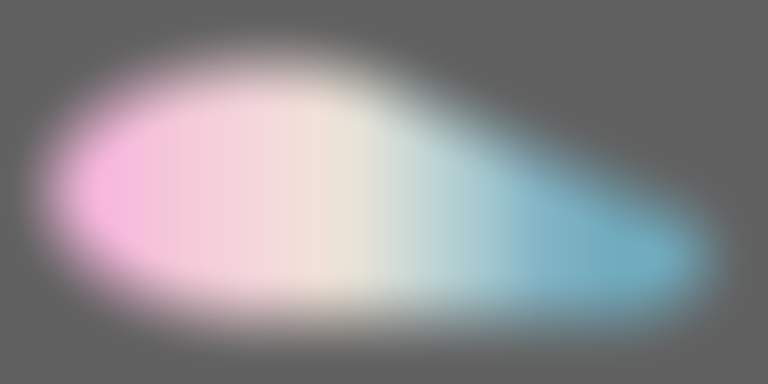
Give the GLSL for this background, as a WebGL 2 fragment shader.

```glsl
#version 300 es
precision highp float;
// A soft, blurred egg-shaped glow, pink to cream to blue, on a plain grey field.

uniform vec2 u_resolution;
out vec4 fragColor;

// Signed distance to the hull of two circles, a large one at a and a smaller one at b.
float taperedCapsule(vec2 p, vec2 a, vec2 b, float ra, float rb) {
    p -= a;
    b -= a;
    float h = dot(b, b);
    vec2 q = vec2(abs(dot(p, vec2(b.y, -b.x))), dot(p, b)) / h;
    float dr = ra - rb;
    vec2 c = vec2(sqrt(h - dr * dr), dr);
    float k = c.x * q.y - c.y * q.x;
    if (k < 0.0) return sqrt(h) * length(q) - ra;
    if (k > c.x) return sqrt(h) * length(q - vec2(0.0, 1.0)) - rb;
    return dot(c, q) - ra;
}

// The capsule is built in narrowed space, so its round ends become wide ellipses.
float eggField(vec2 p) {
    return taperedCapsule(p * vec2(0.59, 1.0), vec2(0.413, 0.5), vec2(0.922, 0.328), 0.33, 0.157);
}

// Dividing by the slope keeps the blur equally wide all round.
float eggDistance(vec2 p) {
    vec2 e = vec2(0.002, 0.0);
    vec2 slope = vec2(eggField(p + e.xy) - eggField(p - e.xy),
                      eggField(p + e.yx) - eggField(p - e.yx)) / (2.0 * e.x);
    return eggField(p) / max(length(slope), 0.3);
}

// Horizontal colour ramp; each stop holds a colour and its x position.
vec3 pastelRamp(float x) {
    vec4 stops[9] = vec4[9](
        vec4(0.97, 0.72, 0.87, 0.28),
        vec4(0.96, 0.79, 0.85, 0.47),
        vec4(0.96, 0.84, 0.86, 0.66),
        vec4(0.95, 0.887, 0.852, 0.83),
        vec4(0.90, 0.89, 0.847, 0.94),
        vec4(0.79, 0.85, 0.84, 1.08),
        vec4(0.63, 0.78, 0.81, 1.27),
        vec4(0.51, 0.71, 0.78, 1.41),
        vec4(0.44, 0.67, 0.745, 1.60));
    vec3 color = stops[0].rgb;
    for (int i = 1; i < 9; i++) {
        float t = clamp((x - stops[i - 1].w) / (stops[i].w - stops[i - 1].w), 0.0, 1.0);
        color = mix(color, stops[i].rgb, t);
    }
    return color;
}

void main() {
    vec2 p = gl_FragCoord.xy / u_resolution.y;
    p.x *= 2.0 * u_resolution.y / u_resolution.x;
    float glow = 1.0 - smoothstep(-0.13, 0.13, eggDistance(p));
    fragColor = vec4(mix(vec3(0.382), pastelRamp(p.x), glow), 1.0);
}
```
